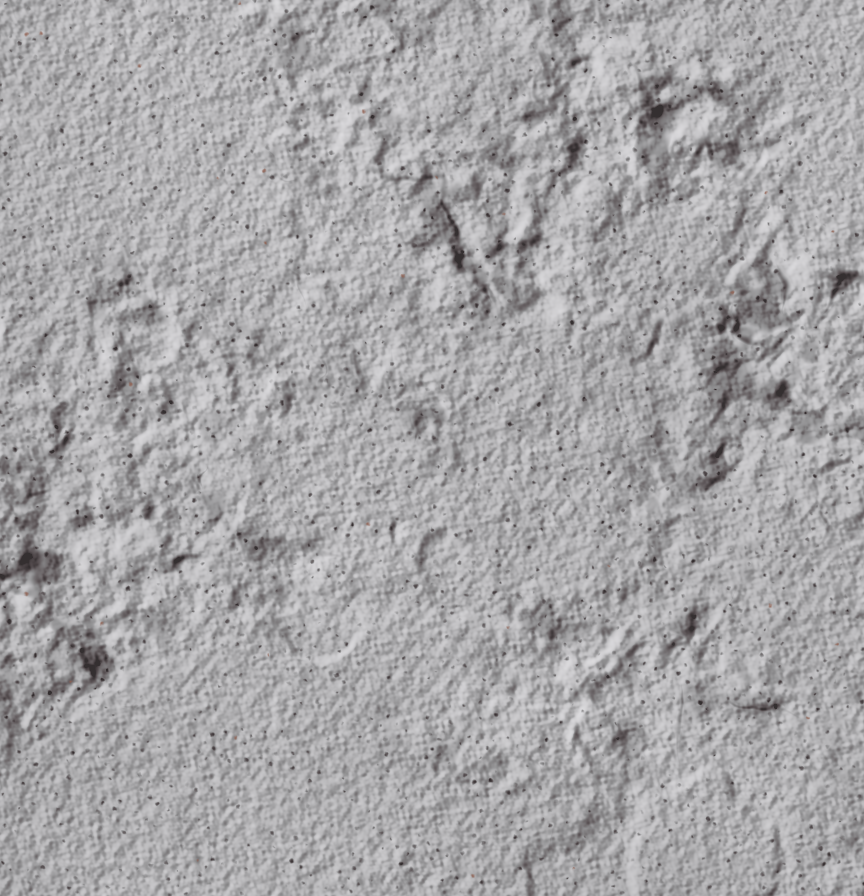
This texture is drawn by a Shadertoy shader. Its source:

```glsl
// Rough grey plaster: fine sandy grain, broken lumpy patches, scarps and cracks.
// A noise height field is lit from the lower right by a directional difference,
// then darkened by ragged pits and sprinkled with dark pores and rusty grains.

const vec2  LIGHT_DIR     = vec2(0.86, -0.51);
const float LIGHT_STEP    = 0.0038;  // sampling distance for the fine slope
const float BROAD_STEP    = 0.014;   // sampling distance for the broad slope
const float BASE_TONE     = 0.682;
const float GRAIN_FREQ    = 185.0;
const float GRAIN_HEIGHT  = 0.25;
const float LUMP_FREQ     = 36.0;
const float LUMP_HEIGHT   = 0.85;
const float SCARP_HEIGHT  = 0.8;
const float BROAD_SHADE   = 0.55;
const float STAIN_SHADE   = 0.1;
const float CRACK_DEPTH   = 0.3;
const float PIT_DEPTH     = 0.2;
const float PORE_FREQ     = 82.0;
const float PORE_SHARE    = 0.32;
const float RUST_SHARE    = 0.004;
const vec3  DARK_TINT     = vec3(1.07, 0.96, 0.99);
const vec3  LIGHT_TINT    = vec3(1.0, 0.996, 1.008);
const vec3  RUST_COLOR    = vec3(0.56, 0.37, 0.31);
const mat2  TURN          = mat2(0.8, 0.6, -0.6, 0.8);

float hash(vec2 p) {
    return fract(sin(dot(p, vec2(127.1, 311.7))) * 43758.5453);
}

float noise(vec2 p) {
    vec2 cell = floor(p), f = fract(p);
    f = f * f * (3.0 - 2.0 * f);
    float low  = mix(hash(cell), hash(cell + vec2(1, 0)), f.x);
    float high = mix(hash(cell + vec2(0, 1)), hash(cell + vec2(1, 1)), f.x);
    return mix(low, high, f.y);
}

float fbm(vec2 p) {
    float sum = 0.0, amp = 0.5;
    for (int i = 0; i < 4; i++) {
        sum += amp * noise(p);
        p = TURN * p * 2.03 + 17.3;
        amp *= 0.5;
    }
    return sum / 0.9375;
}

// Signed ragged offset, used to break up smooth outlines
vec2 jitter(vec2 p, float freq) {
    return vec2(noise(p * freq), noise(p * freq + 40.0)) - 0.5;
}

// 0 on trowelled areas, 1 on broken patches
float roughness(vec2 p) {
    return smoothstep(0.45, 0.68, fbm(p * 3.4 + vec2(4.7, 9.1)));
}

float relief(vec2 p, float rough) {
    // sandy grain, everywhere
    vec2 g = TURN * p * GRAIN_FREQ;
    float h = GRAIN_HEIGHT * (noise(g) + 0.5 * noise(TURN * g * 1.7)
            + 1.0 * noise(TURN * g * 0.47 + 31.0));

    // crumbly lumps, strong on the broken patches
    vec2 bent = p + 0.022 * jitter(p, 21.0) + 0.006 * jitter(p, 90.0);
    vec2 q = TURN * bent * LUMP_FREQ;
    float lumps = smoothstep(0.25, 0.75, noise(q)) + 0.7 * noise(TURN * q * 2.1 + 7.0);
    h += LUMP_HEIGHT * (0.1 + rough) * lumps;

    // occasional long scarps along a contour line
    float gate = smoothstep(0.54, 0.74, noise(p * 5.0 + 61.0));
    float contour = fbm(bent * vec2(4.2, 3.0) + 23.0);
    return h + SCARP_HEIGHT * gate * smoothstep(0.53, 0.57, contour);
}

// Short ragged cracks that taper out, inside the rough patches
float cracks(vec2 p, float rough) {
    vec2 bent = p + 0.03 * jitter(p, 22.0) + 0.01 * jitter(p, 75.0);
    float gate = smoothstep(0.52, 0.85, noise(p * 19.0 + 77.0)) * rough;
    float ridge = abs(2.0 * noise(bent * vec2(19.0, 12.0) + 5.0) - 1.0);
    return gate * (1.0 - smoothstep(0.0, 0.03 + 0.2 * gate, ridge));
}

// Blotchy shadowed hollows between lumps
float pits(vec2 p, float rough) {
    vec2 bent = p + 0.012 * jitter(p, 70.0);
    float hollow = 0.65 * noise(bent * vec2(30.0, 23.0) + 13.0)
                 + 0.35 * noise(TURN * bent * 75.0);
    return rough * (1.0 - smoothstep(0.2, 0.42, hollow));
}

// Soft spot in a random place of its cell; x = coverage, y = cell's random pick
vec2 speck(vec2 p, float pixel) {
    vec2 cell = floor(p);
    vec2 center = 0.36 + 0.28 * vec2(hash(cell + 3.1), hash(cell + 8.7));
    float radius = mix(0.07, 0.18, hash(cell + 5.3));
    float blur = max(0.12, 0.8 * pixel);
    vec2 away = fract(p) - center + 0.16 * jitter(p, 4.0);
    float d = length(away);
    return vec2(1.0 - smoothstep(radius - blur, radius + blur, d), hash(cell + 1.9));
}

void mainImage(out vec4 fragColor, in vec2 fragCoord) {
    vec2 p = fragCoord / iResolution.y;
    float rough = roughness(p);

    // fine and broad slope towards the light; highlights saturate first
    float slope = relief(p, rough) - relief(p + LIGHT_DIR * LIGHT_STEP, rough);
    float broad = fbm(p * 15.0) - fbm((p + LIGHT_DIR * BROAD_STEP) * 15.0);
    slope += BROAD_SHADE * (0.2 + rough) * broad;
    float shade = slope > 0.0 ? slope / (1.0 + 4.5 * slope)
                              : slope / (1.0 - 0.6 * slope);

    // stains, cracks and hollows
    float tone = BASE_TONE + shade + STAIN_SHADE * (fbm(p * 5.0 + 50.0) - 0.5);
    tone -= CRACK_DEPTH * cracks(p, rough) + PIT_DEPTH * pits(p, rough);

    // pores and rusty grains
    vec2 spot = speck(TURN * p * PORE_FREQ, PORE_FREQ / iResolution.y);
    float isRust = step(1.0 - RUST_SHARE, spot.y);
    float poreDepth = mix(0.1, 0.4, fract(spot.y * 37.0));
    tone -= poreDepth * spot.x * step(spot.y, PORE_SHARE);

    tone = clamp(tone, 0.19, 0.86);
    vec3 color = tone * mix(DARK_TINT, LIGHT_TINT, smoothstep(0.22, 0.58, tone));
    color = mix(color, RUST_COLOR, 0.8 * spot.x * isRust);
    fragColor = vec4(color, 1.0);
}
```
